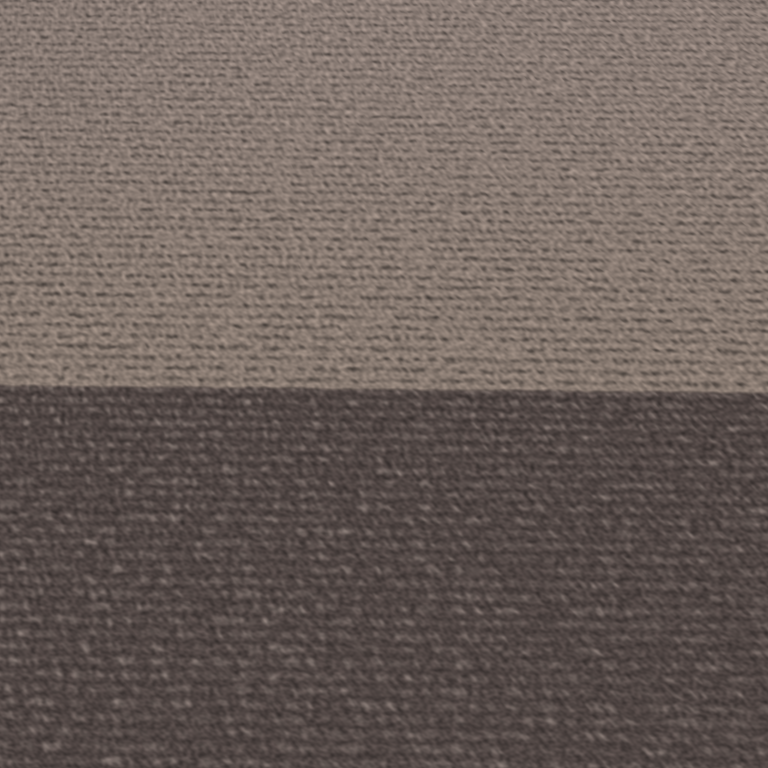
Reproduce this texture procedurally as a Shadertoy shader.

```glsl
// Two bands of ribbed woven cloth receding from the viewer: pale above, dark below.
// Rows shrink with height by a logarithmic perspective; broken grooves mark the pale
// band and slanted thread flecks the dark one, all varied by gradient noise.

const vec3 PALE_TOP = vec3(0.545, 0.490, 0.462);
const vec3 PALE_LOW = vec3(0.530, 0.475, 0.439);
const vec3 DARK_BASE = vec3(0.318, 0.277, 0.268);
const vec3 FLECK_TINT = vec3(1.0, 0.97, 0.91);
const float SEAM_LEFT = 0.498;      // seam height at the left side
const float SEAM_DROP = 0.010;      // fall of seam and rows toward the right
const float SEAM_SOFT = 0.0030;
const float ROW_NEAR = 0.0195;      // row height at the bottom
const float ROW_SHRINK = 0.0105;    // loss of row height toward the top
const float STITCH_WIDTH = 0.66;    // stitch width relative to row height
const float GROOVE_DEPTH = 0.31;
const float PALE_GRAIN = 0.145;
const float DARK_GRAIN = 0.185;
const float FLECK_LIGHT = 0.135;
const float GRAIN_SCALE = 142.0;
const float TAU = 6.2831853;

vec2 gradientAt(vec2 cell) {
    vec3 p = fract(vec3(cell.xyx) * vec3(0.1031, 0.1030, 0.0973));
    p += dot(p, p.yzx + 33.33);
    float angle = TAU * fract((p.x + p.y) * p.z);
    return vec2(cos(angle), sin(angle));
}

float gradientNoise(vec2 p) {
    vec2 i = floor(p), f = p - i;
    vec2 w = f * f * f * (f * (f * 6.0 - 15.0) + 10.0);
    float a = dot(gradientAt(i), f);
    float b = dot(gradientAt(i + vec2(1, 0)), f - vec2(1, 0));
    float c = dot(gradientAt(i + vec2(0, 1)), f - vec2(0, 1));
    float d = dot(gradientAt(i + vec2(1, 1)), f - vec2(1, 1));
    return 1.4 * mix(mix(a, b, w.x), mix(c, d, w.x), w.y);
}

// Stitch coordinates: x counts stitches, y counts rows.
vec2 weaveCoords(vec2 uv) {
    float y = uv.y + SEAM_DROP * uv.x;
    float rowHeight = ROW_NEAR - ROW_SHRINK * y;
    float row = -log(rowHeight) / ROW_SHRINK;
    float stitch = (uv.x - 0.5) / (rowHeight * STITCH_WIDTH);
    row += 0.10 * gradientNoise(uv * vec2(24.0, 40.0));
    row += 0.16 * gradientNoise(vec2(stitch * 0.7, row * 0.8));
    return vec2(stitch, row);
}

// Noise stretched along threads that fall to the right.
float threadNoise(vec2 weave, float seed) {
    return gradientNoise(vec2(weave.x + 0.95 * weave.y, 0.7 * weave.y - 0.3 * weave.x) + seed);
}

// Pale band: short dark gaps between the ribs, finer with distance.
vec3 paleCloth(vec2 uv, vec2 weave, float grain) {
    float rowId = floor(weave.y);
    float across = fract(weave.y) - 0.5;
    float valley = pow(0.5 + 0.5 * cos(TAU * across), 1.7);
    float along = weave.x + 1.1 * across;
    float gaps = gradientNoise(vec2(along * 0.95, rowId * 7.37 + 0.5));
    float runs = gradientNoise(vec2(along * 0.3, rowId * 3.71 + 40.5));
    float groove = valley * smoothstep(-0.55, 0.6, gaps + 0.3 * runs);
    float fade = mix(1.0, 0.72, smoothstep(0.55, 1.0, uv.y));
    float rib = 0.045 * (1.0 - valley) * fade;
    float threads = 0.10 * threadNoise(weave * 1.15, 11.0);
    vec3 base = mix(PALE_LOW, PALE_TOP, smoothstep(0.5, 1.0, uv.y));
    float shade = 1.0 + rib + threads - GROOVE_DEPTH * groove * fade;
    return base * (shade + PALE_GRAIN * grain);
}

// Dark band: short slanted pale threads over faint ribs.
vec3 darkCloth(vec2 uv, vec2 weave, float grain) {
    float rowId = floor(weave.y);
    float across = fract(weave.y) - 0.5;
    float ridge = 0.5 + 0.5 * cos(TAU * across);
    float along = weave.x + 1.1 * across;
    float single = gradientNoise(vec2(along * 0.95, rowId * 2.71 + 70.5));
    float runs = gradientNoise(vec2(along * 0.27, rowId * 5.13 + 0.5));
    float amount = smoothstep(-0.6, 0.75, single + 0.3 * runs);
    float threads = threadNoise(weave * 1.2, 37.0);
    float fleck = amount * (0.08 + 0.92 * ridge);
    fleck *= 0.75 + 0.8 * threads;
    float wear = mix(1.06, 0.9, smoothstep(0.15, 0.85, uv.x));
    float shade = 0.915 + 0.08 * ridge + 0.13 * threads + DARK_GRAIN * grain;
    return DARK_BASE * shade + FLECK_TINT * FLECK_LIGHT * fleck * wear;
}

void mainImage(out vec4 fragColor, in vec2 fragCoord) {
    vec2 uv = fragCoord / iResolution.xy;
    vec2 weave = weaveCoords(uv);

    // Slanted fibre grain shared by both bands
    vec2 fibre = vec2(uv.x + 0.9 * uv.y, 1.05 * uv.y - 0.4 * uv.x);
    float grain = gradientNoise(fibre * GRAIN_SCALE);
    grain += 0.6 * gradientNoise(uv.yx * GRAIN_SCALE * vec2(1.3, 0.9) + 19.0);

    // Seam with a slightly frayed outline
    float seam = SEAM_LEFT - SEAM_DROP * uv.x;
    seam += 0.0016 * gradientNoise(vec2(uv.x * 60.0, 3.5));
    float upper = smoothstep(-SEAM_SOFT, SEAM_SOFT, uv.y - seam);
    vec3 color = mix(darkCloth(uv, weave, grain), paleCloth(uv, weave, grain), upper);

    // Thin contact shadow under the seam, then dimming toward the upper left
    float below = max(seam - uv.y, 0.0);
    color *= 1.0 - 0.04 * (1.0 - upper) * exp(-below / 0.012);
    color *= 1.0 - 0.03 * smoothstep(0.35, 0.0, uv.x) * smoothstep(0.6, 1.0, uv.y);
    fragColor = vec4(clamp(color, 0.0, 1.0), 1.0);
}
```
